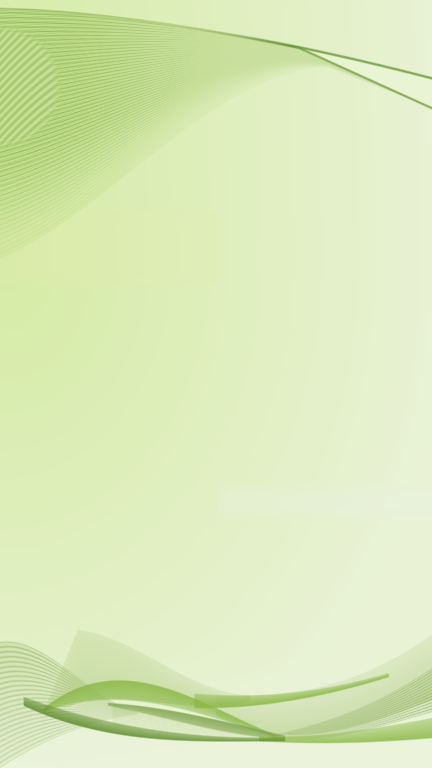
Give the GLSL for this background, as a WebGL 1 fragment shader.

```glsl
precision highp float;
// Pale green backdrop with a fanned strand veil above and crossing leaf ribbons below.
uniform vec2 u_resolution;

#define MEADOW vec3(0.835, 0.922, 0.645)
#define MIST vec3(0.912, 0.948, 0.835)
#define MOSS vec3(0.50, 0.64, 0.30)
#define LEAF vec3(0.54, 0.72, 0.27)
#define STEM vec3(0.38, 0.56, 0.18)
#define SAGE vec3(0.66, 0.77, 0.47)
#define VEIL_STRANDS 52.0
#define FOLD_STRANDS 92.0

// Cubic through four heights spaced evenly over s = 0..1.
float curve(float s, vec4 h) {
  float u = 3.0 * s, a = u - 1.0, b = u - 2.0, c = u - 3.0;
  return dot(h, vec4(-a * b * c / 6.0, u * b * c / 2.0, -u * a * c / 2.0, u * a * b / 6.0));
}

// Coverage of lo..hi with edges one pixel soft.
float between(float v, float lo, float hi, float soft) {
  return smoothstep(-soft, soft, v - lo) * smoothstep(-soft, soft, hi - v);
}

// Thin lines across t, fading to their mean when too dense to resolve.
float strands(float t, float count, float width) {
  float spacing = width * u_resolution.y / count;
  float wave = 0.5 + 0.5 * cos(6.28318 * t * count);
  return mix(0.4, wave * wave, smoothstep(1.3, 2.8, spacing));
}

// Ribbon between two curves; opacity runs from its lower to its upper edge.
void ribbon(inout vec3 color, vec2 p, vec2 span, vec4 lo, vec4 hi,
            vec3 tint, vec2 opacity, float count) {
  float s = (p.x - span.x) / (span.y - span.x);
  float low = curve(s, lo), high = curve(s, hi);
  float width = max(high - low, 0.0005);
  float t = clamp((p.y - low) / width, 0.0, 1.0);
  float cover = between(p.y, low, high, 1.0 / u_resolution.y);
  // Spans that meet the canvas border run past it.
  float left = span.x <= 0.0 ? -1.0 : span.x;
  float right = span.y >= 1.0 ? 2.0 : span.y;
  cover *= between(p.x, left, right, 1.0 / u_resolution.x);
  if (count > 0.0) cover *= 0.3 + 0.7 * strands(t, count, width);
  color = mix(color, tint, cover * mix(opacity.x, opacity.y, t));
}

vec3 backdrop(vec2 p) {
  vec2 away = p - vec2(0.0, 0.66);
  away.y *= away.y > 0.0 ? 0.6 : 1.4;
  vec3 color = mix(MEADOW, MIST, clamp(length(away) * 0.97, 0.0, 1.0));
  color = mix(color, vec3(0.925, 0.958, 0.865), 0.75 * smoothstep(0.16, 0.0, p.y));
  // Faint warm and cool panels.
  float warm = between(p.y, 0.63, 0.725, 0.012) * between(p.x, -1.0, 0.51, 0.015);
  float cool = between(p.y, 0.33, 0.363, 0.012) * between(p.x, 0.51, 2.0, 0.02);
  color = mix(color, vec3(0.89, 0.92, 0.69), 0.28 * warm);
  return mix(color, vec3(0.91, 0.94, 0.88), 0.4 * cool);
}

// Veil that narrows to the right and splits into two tails.
void topVeil(inout vec3 color, vec2 p) {
  float depth = 1.0 - p.y, soft = 1.0 / u_resolution.y;
  float crest = 0.0104 + 0.091 * pow(p.x, 1.6);
  float crossing = 0.091 + 0.255 * (p.x - 0.81);
  float upper = max(crest, crossing);
  float lower = 0.356 - 0.268 * smoothstep(-0.15, 0.76, p.x) + 0.22 * max(p.x - 0.76, 0.0);
  lower = max(lower, upper + 0.003);
  float width = lower - upper;
  float t = clamp((depth - upper) / width, 0.0, 1.0);
  float cover = between(depth, upper, lower, soft);

  // Light gap between the tails.
  float gap = between(depth, crest, crossing, soft) * smoothstep(0.68, 0.75, p.x);
  color = mix(color, vec3(0.92, 0.965, 0.84), 0.6 * gap);

  // Two strand families, with broad stripes in the rounded left fold.
  float fine = strands(t, VEIL_STRANDS, width);
  float bent = strands(t + 0.13 * p.x * (1.0 - t), FOLD_STRANDS, width);
  float fold = 1.0 - smoothstep(0.88, 1.05, length((p - vec2(0.0, 0.887)) / vec2(0.14, 0.078)));
  float broad = 0.5 + 0.5 * cos(6.28318 * (depth + 0.62 * p.x - 0.8 * p.x * p.x) / 0.0105);
  float mesh = mix(0.6 * fine + 0.4 * bent, 0.75 * broad, fold);
  float fade = (1.0 - smoothstep(0.5, 1.0, t) * 0.8) * mix(1.0, 0.5, smoothstep(0.1, 0.55, p.x));
  color = mix(color, vec3(0.70, 0.84, 0.45), cover * fade * mix(0.6, 0.4, fold));
  color = mix(color, MOSS, cover * fade * mesh * 0.62);

  // Dark crest and tails.
  float rim = between(depth, upper, upper + 0.003, soft);
  color = mix(color, MOSS, rim * mix(0.25, 0.85, smoothstep(0.35, 0.7, p.x)));
  float tail = between(depth, crest - 0.001, crest + 0.0022, soft);
  color = mix(color, STEM, 0.75 * tail * smoothstep(0.5, 0.72, p.x));
}

void bottomRibbons(inout vec3 c, vec2 p) {
  // Pale veils and strand fans.
  ribbon(c, p, vec2(0.0, 0.32), vec4(0.0, 0.034, 0.057, 0.07), vec4(0.164, 0.147, 0.104, 0.073), MOSS, vec2(0.3, 0.5), 24.0);
  ribbon(c, p, vec2(0.10, 0.18), vec4(0.073, 0.078, 0.08, 0.085), vec4(0.074, 0.108, 0.144, 0.18), SAGE, vec2(0.5, 0.22), 0.0);
  ribbon(c, p, vec2(0.18, 0.58), vec4(0.085, 0.0885, 0.081, 0.088), vec4(0.18, 0.154, 0.115, 0.095), SAGE, vec2(0.5, 0.22), 0.0);
  ribbon(c, p, vec2(0.5, 1.0), vec4(0.069, 0.043, 0.056, 0.0885), vec4(0.095, 0.098, 0.122, 0.174), SAGE, vec2(0.5, 0.2), 0.0);
  ribbon(c, p, vec2(0.62, 1.0), vec4(0.039, 0.039, 0.053, 0.073), vec4(0.042, 0.06, 0.0885, 0.13), MOSS, vec2(0.55, 0.45), 14.0);
  ribbon(c, p, vec2(0.26, 0.64), vec4(0.055, 0.045, 0.038, 0.038), vec4(0.083, 0.075, 0.06, 0.041), SAGE, vec2(0.3, 0.5), 12.0);
  // Solid leaves and blades.
  ribbon(c, p, vec2(0.10, 0.64), vec4(0.073, 0.0885, 0.071, 0.039), vec4(0.077, 0.114, 0.088, 0.042), LEAF, vec2(0.5, 0.85), 0.0);
  ribbon(c, p, vec2(0.45, 0.9), vec4(0.078, 0.082, 0.096, 0.1185), vec4(0.097, 0.095, 0.104, 0.1237), LEAF, vec2(0.9, 0.45), 0.0);
  ribbon(c, p, vec2(0.25, 0.66), vec4(0.081, 0.064, 0.047, 0.038), vec4(0.0846, 0.0755, 0.06, 0.042), MOSS, vec2(0.55, 0.85), 0.0);
  ribbon(c, p, vec2(0.6, 1.0), vec4(0.035, 0.0325, 0.034, 0.039), vec4(0.042, 0.043, 0.052, 0.065), LEAF, vec2(0.85, 0.45), 0.0);
  ribbon(c, p, vec2(0.055, 0.66), vec4(0.081, 0.0455, 0.035, 0.035), vec4(0.0925, 0.06, 0.043, 0.04), STEM, vec2(0.9, 0.5), 0.0);
}

void main() {
  vec2 p = gl_FragCoord.xy / u_resolution;
  vec3 color = backdrop(p);
  topVeil(color, p);
  bottomRibbons(color, p);
  gl_FragColor = vec4(color, 1.0);
}
```
